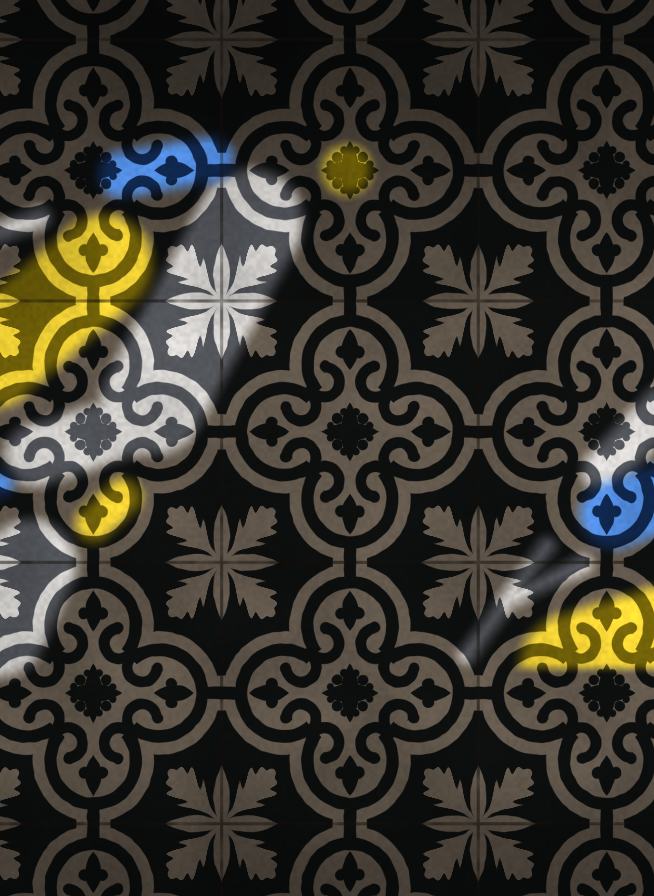
A WebGL 1 fragment shader for this pattern:

```glsl
precision highp float;
// Encaustic cement floor tiles: a scrolled quatrefoil with leafy corners, drawn by
// folding each tile into one octant and combining distance functions. Soft pools of
// white, yellow and blue window light fall across the shaded, slightly worn floor.

uniform vec2 u_resolution;

// Layout, in canvas heights with y pointing down
const vec2 PITCH = vec2(0.2865, 0.2917);
const vec2 TILE_CENTER = vec2(0.3906, 0.4818);
const float LIGHT_BLUR = 0.012;

// Motif, in tile widths
const vec2 LOBE = vec2(0.258, 0.0);
const float LOBE_RADIUS = 0.236;
const float BAND_RADIUS = 0.166;
const float BAND_HALF = 0.024;
const vec2 CURL = vec2(0.19, 0.10);
const float CURL_RADIUS = 0.058;
const float CURL_HALF = 0.021;
const float LEAF_LENGTH = 0.29;
const float LEAF_WIDTH = 0.072;
const float JOINT_HALF = 0.006;

// Colours of the pale and dark cement under each light
const vec3 SHADE_PALE = vec3(0.375, 0.335, 0.29);
const vec3 SHADE_DARK = vec3(0.05, 0.055, 0.055);
const vec3 WHITE_PALE = vec3(0.82, 0.81, 0.80);
const vec3 WHITE_DARK = vec3(0.31, 0.32, 0.34);
const vec3 YELLOW_PALE = vec3(0.91, 0.79, 0.20);
const vec3 YELLOW_DARK = vec3(0.42, 0.36, 0.03);
const vec3 BLUE_PALE = vec3(0.32, 0.55, 0.88);
const vec3 BLUE_DARK = vec3(0.06, 0.15, 0.30);

float hash(vec2 p) {
  p = fract(p * vec2(0.1031, 0.1137));
  p += dot(p, p.yx + 33.33);
  return fract((p.x + p.y) * p.x * 41.7);
}

float noise(vec2 p) {
  vec2 i = floor(p), f = fract(p);
  f = f * f * (3.0 - 2.0 * f);
  return mix(mix(hash(i), hash(i + vec2(1, 0)), f.x),
             mix(hash(i + vec2(0, 1)), hash(i + vec2(1, 1)), f.x), f.y);
}

// Pointed oval along x
float petal(vec2 p, float halfLength, float halfWidth) {
  float t = p.x / halfLength;
  return abs(p.y) - halfWidth * (1.0 - t * t);
}

float disc(vec2 p, vec2 c, float r) { return length(p - c) - r; }

// Signed distance to the pale cement; q spans -0.5 to 0.5
float paleShape(vec2 q) {
  vec2 a = abs(q);
  if (a.y > a.x) a = a.yx;
  float lobe = length(a - LOBE);
  float field = min(lobe - LOBE_RADIUS, length(a) - 0.15);
  field = min(field, max(a.y - 0.067, 0.42 - a.x));

  // Dark band, stem and scroll with a barbed end
  float ink = max(abs(lobe - BAND_RADIUS) - BAND_HALF, 0.28 - a.x - a.y);
  ink = min(ink, max(a.y - 0.024, 0.41 - a.x));
  vec2 c = a - CURL;
  float opening = dot(c, vec2(0.6, 0.8)) - 0.64 * length(c);
  ink = min(ink, max(abs(length(c) - CURL_RADIUS) - CURL_HALF, opening));
  ink = min(ink, disc(a, vec2(0.25, 0.095), 0.022));

  // Fleurs in the lobes and the central cross
  ink = min(ink, petal(a - vec2(0.315, 0.0), 0.078, 0.032));
  ink = min(ink, disc(a, vec2(0.305, 0.034), 0.023));
  ink = min(ink, petal(a, 0.112, 0.036));
  ink = min(ink, disc(a, vec2(0.076, 0.023), 0.015));
  ink = min(ink, disc(a, vec2(0.05, 0.05), 0.021));

  // Serrated corner leaf and slim leaf along the edge
  vec2 k = 0.5 - a;
  float u = (k.x + k.y) * 0.7071, v = (k.y - k.x) * 0.7071;
  float t = clamp(u / LEAF_LENGTH, 0.0, 1.0);
  float teeth = 0.76 + 0.24 * sin(95.0 * (u - 1.2 * v));
  float leaf = max(v - LEAF_WIDTH * sin(3.1416 * t * t) * teeth - 0.006, u - LEAF_LENGTH);
  leaf = min(leaf, petal(vec2(k.y - 0.10, k.x), 0.12, 0.032));
  return min(max(field, -ink), leaf);
}

// Soft capsule of light from a to b
float beam(vec2 p, vec2 a, vec2 b, float w) {
  vec2 d = b - a;
  float t = clamp(dot(p - a, d) / max(dot(d, d), 0.00001), 0.0, 1.0);
  return 1.0 - smoothstep(-LIGHT_BLUR, LIGHT_BLUR, length(p - a - d * t) - w);
}

float whiteLight(vec2 p) {
  float l = beam(p, vec2(0.28, 0.247), vec2(0.17, 0.449), 0.058);
  l = max(l, beam(p, vec2(0.19, 0.46), vec2(0.04, 0.508), 0.034));
  l = max(l, beam(p, vec2(0.035, 0.63), vec2(0.0, 0.705), 0.05));
  l = max(l, beam(p, vec2(0.0, 0.26), vec2(0.045, 0.243), 0.011));
  l = max(l, beam(p, vec2(0.522, 0.73), vec2(0.61, 0.61), 0.009));
  l = max(l, beam(p, vec2(0.575, 0.665), vec2(0.65, 0.63), 0.009));
  return max(l, beam(p, vec2(0.675, 0.525), vec2(0.74, 0.455), 0.024));
}

float yellowLight(vec2 p) {
  float l = beam(p, vec2(0.64, 0.745), vec2(0.74, 0.715), 0.06);
  l *= 1.0 - smoothstep(0.738, 0.754, p.y);
  l = max(l, beam(p, vec2(0.115, 0.295), vec2(-0.01, 0.40), 0.055));
  l = max(l, beam(p, vec2(0.387, 0.19), vec2(0.387, 0.19), 0.026));
  return max(l, beam(p, vec2(0.105, 0.585), vec2(0.137, 0.555), 0.02));
}

float blueLight(vec2 p) {
  float l = beam(p, vec2(0.135, 0.195), vec2(0.235, 0.178), 0.025);
  l = max(l, beam(p, vec2(0.0, 0.54), vec2(0.0, 0.54), 0.014));
  return max(l, beam(p, vec2(0.685, 0.575), vec2(0.74, 0.555), 0.037));
}

void main() {
  vec2 p = vec2(gl_FragCoord.x, u_resolution.y - gl_FragCoord.y) / u_resolution.y;
  vec2 g = (p - TILE_CENTER) / PITCH + 0.5;
  vec2 id = floor(g), q = fract(g) - 0.5;
  float aa = 0.8 / (PITCH.x * u_resolution.y);
  float pale = 1.0 - smoothstep(-aa, aa, paleShape(q) + 0.004 * (noise(g * 40.0) - 0.5));

  // Cement under shade, then under each light
  float falloff = mix(0.55, 1.0, smoothstep(0.0, 0.4, p.y)) * (1.0 - 0.25 * smoothstep(0.8, 1.0, p.y));
  vec3 color = mix(SHADE_DARK, SHADE_PALE, pale) * falloff;
  color = mix(color, mix(WHITE_DARK, WHITE_PALE, pale), whiteLight(p));
  color = mix(color, mix(YELLOW_DARK, YELLOW_PALE, pale), yellowLight(p));
  color = mix(color, mix(BLUE_DARK, BLUE_PALE, pale), blueLight(p));

  // Joints, tile tint, stains and grain
  vec2 edge = 0.5 - abs(q);
  float joint = 1.0 - smoothstep(JOINT_HALF - aa, JOINT_HALF + aa, min(edge.x, edge.y));
  color = mix(color, color * 0.4 + vec3(0.045, 0.035, 0.025), joint * (0.5 + 0.5 * noise(g * 25.0)));
  color *= 0.94 + 0.12 * hash(id + 17.0);
  color *= 0.86 + 0.18 * noise(g * 5.0) + 0.10 * noise(g * 70.0);
  gl_FragColor = vec4(color, 1.0);
}
```
